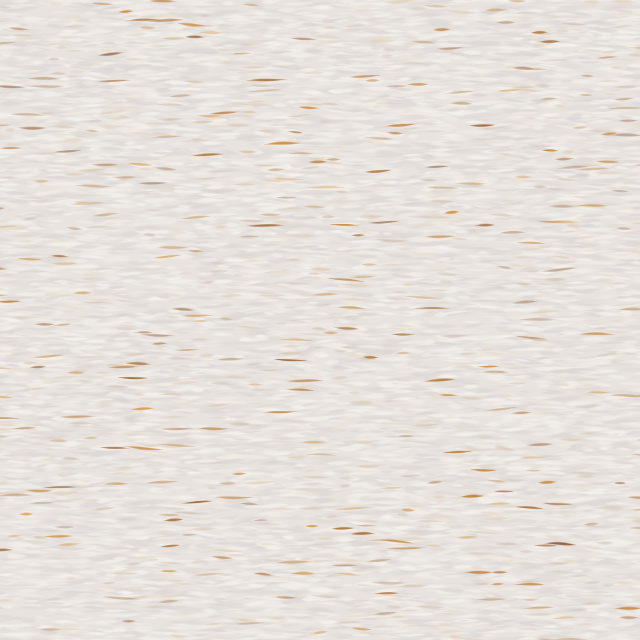
Reproduce this texture procedurally as a Shadertoy shader.

```glsl
// Pale woven paper with short horizontal fibres and scattered ochre flecks.

const vec3 PAPER       = vec3(0.912, 0.892, 0.875);
const vec3 LILAC_GREY  = vec3(0.862, 0.843, 0.843);
const vec3 STONE_GREY  = vec3(0.875, 0.852, 0.832);
const vec3 CREAM       = vec3(0.945, 0.925, 0.895);
const vec3 WHITE       = vec3(0.955, 0.947, 0.937);
const vec3 SAND        = vec3(0.900, 0.815, 0.680);
const vec3 TAUPE       = vec3(0.800, 0.725, 0.665);
const vec3 OCHRE       = vec3(0.850, 0.610, 0.270);
const vec3 BROWN       = vec3(0.590, 0.390, 0.260);

vec4 hash4(vec2 p) {
    vec4 q = fract(p.xyxy * vec4(0.1031, 0.1030, 0.0973, 0.1099));
    q += dot(q, q.wzxy + 33.33);
    return fract((q.xxyz + q.yzzw) * q.zywx);
}

// Soft spindle with pointed ends, 1 on its axis and 0 outside.
float spindle(vec2 p, vec2 halfSize) {
    vec2 q = p / halfSize;
    return 1.0 - smoothstep(0.2, 1.0, abs(q.y) + q.x * q.x);
}

// Paints one jittered fibre per occupied grid cell over the given colour.
vec3 paintFibres(vec3 base, vec2 uv, vec2 grid, vec2 halfSize, float density,
                 vec2 opacity, vec3 toneA, vec3 toneB, float seed) {
    vec2 cell = floor(uv * grid);
    for (int j = -1; j <= 1; j++) {
        for (int i = -1; i <= 1; i++) {
            vec2 id = cell + vec2(i, j);
            vec4 place = hash4(id + seed * 17.3 + 5.0);
            vec4 look = hash4(id + seed * 31.7 + 91.0);
            if (place.z > density) continue;

            vec2 p = uv - (id + place.xy) / grid;
            p.y -= p.x * (place.w - 0.5) * 0.15;
            vec2 size = halfSize * mix(vec2(0.35, 0.65), vec2(1.0), look.xy);
            float strength = mix(opacity.x, opacity.y, look.z * look.z);
            base = mix(base, mix(toneA, toneB, look.w), spindle(p, size) * strength);
        }
    }
    return base;
}

// Gentle layered waves that keep the fibres from looking ruled.
float waver(vec2 uv) {
    return 0.0007 * sin(uv.x * 43.0 + uv.y * 71.0)
         + 0.0004 * sin(uv.x * 97.0 - uv.y * 153.0);
}

void mainImage(out vec4 fragColor, in vec2 fragCoord) {
    vec2 uv = fragCoord / iResolution.y;
    uv.y += waver(uv);

    // Pulp: broad grey strands under finer white and grey ones.
    vec3 color = PAPER;
    color = paintFibres(color, uv, vec2(18.0, 75.0), vec2(0.048, 0.0085), 0.75,
                        vec2(0.5, 0.9), LILAC_GREY, STONE_GREY, 1.0);
    color = paintFibres(color, uv, vec2(28.0, 110.0), vec2(0.033, 0.0058), 0.75,
                        vec2(0.5, 1.0), WHITE, CREAM, 2.0);
    color = paintFibres(color, uv, vec2(30.0, 130.0), vec2(0.030, 0.0042), 0.5,
                        vec2(0.4, 0.9), LILAC_GREY, STONE_GREY, 3.0);
    color = paintFibres(color, uv, vec2(30.0, 120.0), vec2(0.028, 0.0042), 0.4,
                        vec2(0.4, 0.9), WHITE, CREAM, 4.0);

    // Faint sandy fibres, then the sparse strong flecks.
    color = paintFibres(color, uv, vec2(26.0, 100.0), vec2(0.030, 0.0042), 0.28,
                        vec2(0.2, 0.65), SAND, TAUPE, 5.0);
    color = paintFibres(color, uv, vec2(24.0, 90.0), vec2(0.035, 0.0038), 0.13,
                        vec2(0.35, 1.0), OCHRE, BROWN, 6.0);

    fragColor = vec4(color, 1.0);
}
```
